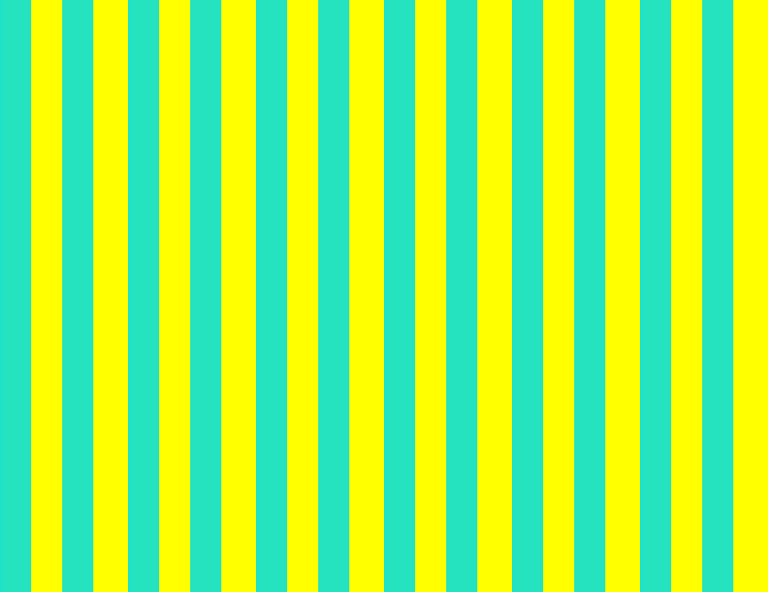
A Shadertoy shader for this pattern:

```glsl
// Vertical turquoise stripes in pairs on bright yellow, with a faint deeper rim.
#define REPEATS 6.0          // stripe pairs across the canvas
#define STRIPE 0.243         // stripe width, as a share of one repeat
#define SECOND_START 0.486   // left edge of the second stripe in a repeat
#define RIM_WIDTH 0.003      // rim width, as a share of the canvas width
#define RIM_DEPTH 0.05       // extra colour strength in the rim
#define YELLOW vec3(1.0, 1.0, 0.0)
#define TURQUOISE vec3(0.15, 0.89, 0.75)

// Depth inside a stripe that wraps around the repeat; negative outside.
float stripeDepth(float t, float start) {
    float center = start + 0.5 * STRIPE;
    return 0.5 * STRIPE - abs(fract(t - center + 0.5) - 0.5);
}

// Antialiased coverage of a signed depth.
float coverage(float depth, float pixel) {
    return clamp(depth / pixel + 0.5, 0.0, 1.0);
}

void mainImage(out vec4 fragColor, in vec2 fragCoord) {
    float x = fragCoord.x / iResolution.x;
    float pixel = 1.0 / iResolution.x;

    // Nearest of the two stripes, in units of the canvas width
    float t = fract(x * REPEATS);
    float depth = max(stripeDepth(t, 0.0), stripeDepth(t, SECOND_START)) / REPEATS;

    // Stripe fill and the thin rim just inside its edges
    float fill = coverage(depth, pixel);
    float rim = fill - coverage(depth - RIM_WIDTH, pixel);

    vec3 color = mix(YELLOW, TURQUOISE, fill + RIM_DEPTH * rim);
    fragColor = vec4(clamp(color, 0.0, 1.0), 1.0);
}
```
